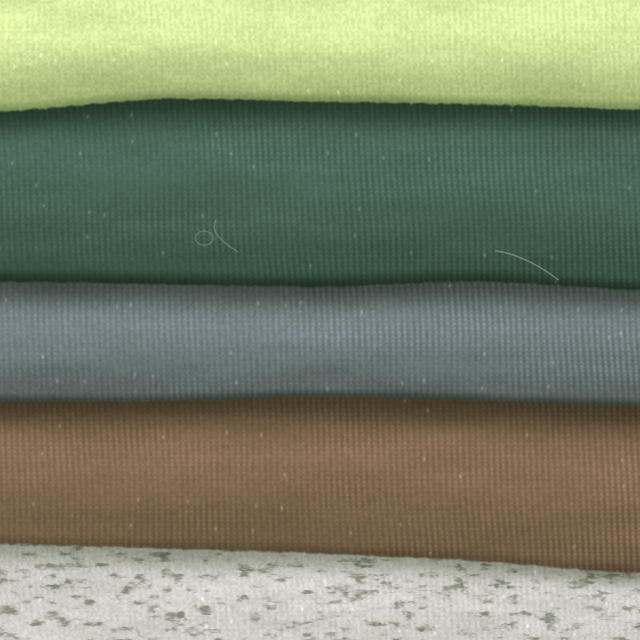
Give the GLSL for this texture, as a WebGL 2 fragment shader.

```glsl
#version 300 es
precision highp float;
// A stack of five folded knit fabrics: lime, green, slate, brown and pale heather.

uniform vec2 u_resolution;
out vec4 outColor;

const float TAU = 6.2831853;
const int LAYERS = 5;
const float COLUMNS = 106.0;      // knit ribs across the canvas
const float ROWS = 150.0;         // stitches down the canvas
const float EDGE_SOFTNESS = 0.0028;
const float FUZZ = 0.005;         // roughness of the fold edges
const float LINT_CELLS = 26.0;
const vec3 HAIR = vec3(0.57, 0.63, 0.54);

const vec3 FABRIC[5] = vec3[5](
  vec3(0.86, 0.935, 0.645), vec3(0.295, 0.410, 0.350), vec3(0.465, 0.508, 0.520),
  vec3(0.525, 0.425, 0.330), vec3(0.815, 0.805, 0.780));
// crease depth, crease width, belly falloff, dark lower rim
const vec4 SHADING[5] = vec4[5](
  vec4(0.00, 0.10, 0.24, 0.22), vec4(0.46, 0.24, 0.22, 0.40),
  vec4(0.42, 0.36, 0.24, 0.34), vec4(0.48, 0.34, 0.15, 0.18),
  vec4(0.30, 0.28, 0.03, 0.00));
const float KNIT[5] = float[5](0.032, 0.125, 0.115, 0.120, 0.030);

// Depth of each fold from the top, at five evenly spaced knots
const float FOLDS[20] = float[20](
  0.174, 0.155, 0.159, 0.163, 0.171,
  0.440, 0.444, 0.448, 0.440, 0.454,
  0.628, 0.627, 0.619, 0.626, 0.634,
  0.850, 0.857, 0.865, 0.877, 0.896);

float hash(vec2 p) {
  vec3 q = fract(p.xyx * 0.1031);
  q += dot(q, q.yzx + 33.33);
  return fract((q.x + q.y) * q.z);
}

float noise(vec2 p) {
  vec2 i = floor(p), f = fract(p);
  f = f * f * (3.0 - 2.0 * f);
  return mix(mix(hash(i), hash(i + vec2(1, 0)), f.x),
             mix(hash(i + vec2(0, 1)), hash(i + vec2(1, 1)), f.x), f.y);
}

float fbm(vec2 p) {
  float sum = 0.0, amp = 0.5;
  for (int i = 0; i < 4; i++) {
    sum += amp * noise(p);
    p = p * 2.03 + 17.1;
    amp *= 0.5;
  }
  return sum;
}

// Catmull-Rom curve through the knots of one fold
float foldDepth(int layer, float x) {
  if (layer < 0) return -0.03;
  if (layer > 3) return 1.04;
  float s = clamp(x, 0.0, 0.9999) * 4.0, f = fract(s);
  int k = int(s), base = layer * 5;
  float a = FOLDS[base + max(k - 1, 0)], b = FOLDS[base + k];
  float c = FOLDS[base + k + 1], d = FOLDS[base + min(k + 2, 4)];
  return b + 0.5 * f * (c - a + f * (2.0 * a - 5.0 * b + 4.0 * c - d
         + f * (3.0 * (b - c) + d - a)));
}

// Vertical ribs crossed by chevron stitches, roughly -1 to 1
float knitPattern(vec2 p, float seed) {
  float warp = 0.006 * noise(p * vec2(5.0, 9.0) + seed);
  float u = (p.x - 0.05 * p.y + warp) * COLUMNS + seed;
  float chevron = sin(TAU * (p.y * ROWS + 0.9 * abs(fract(u) - 0.5)));
  float rib = cos(TAU * u);
  return 0.65 * rib + 0.35 * chevron * (0.6 + 0.4 * rib);
}

vec3 fabricColor(int layer, vec2 p) {
  float top = foldDepth(layer - 1, p.x), bottom = foldDepth(layer, p.x);
  float v = clamp((p.y - top) / (bottom - top), 0.0, 1.0);
  float seed = float(layer) * 13.7;
  vec4 s = SHADING[layer];
  float shade = 1.0 - s.x * pow(1.0 - smoothstep(0.0, s.y, v), 1.4);
  shade *= 1.0 - s.z * smoothstep(0.35, 1.0, v);
  shade *= 1.0 - s.w * smoothstep(0.91, 1.0, v);
  shade *= 1.0 + 0.16 * (fbm(p * vec2(7.0, 32.0) + seed) - 0.47);
  float wear = mix(0.65, 1.1, p.x) * (0.55 + 0.8 * noise(p * vec2(9.0, 22.0) + seed));
  shade *= 1.0 + KNIT[layer] * wear * knitPattern(p, seed);
  shade *= 1.0 + 0.10 * (noise(p * vec2(300.0, 260.0) + seed) - 0.5);
  if (layer == 4) {  // heathered yarn flecks
    float fleck = fbm(p * vec2(50.0, 120.0) + 4.0);
    shade *= 1.0 - 0.30 * smoothstep(0.50, 0.78, fleck) + 0.09 * (0.47 - fleck);
  }
  return FABRIC[layer] * pow(vec3(shade), vec3(1.05, 0.95, 1.15));
}

// Thin fibre along a quadratic curve
float hair(vec2 p, vec2 a, vec2 b, vec2 c) {
  float d = 1.0;
  vec2 last = a;
  for (int i = 1; i <= 10; i++) {
    float t = float(i) / 10.0;
    vec2 next = mix(mix(a, b, t), mix(b, c, t), t), e = next - last;
    d = min(d, length(p - last - e * clamp(dot(p - last, e) / dot(e, e), 0.0, 1.0)));
    last = next;
  }
  return 1.0 - smoothstep(0.0004, 0.0021, d);
}

void main() {
  vec2 p = gl_FragCoord.xy / u_resolution;
  p.y = 1.0 - p.y;  // measure depth from the top

  // Stack the folds, each overlapping the one below
  float fuzz = FUZZ * (fbm(p * vec2(110.0, 60.0)) - 0.47);
  vec3 color = fabricColor(LAYERS - 1, p);
  for (int i = LAYERS - 2; i >= 0; i--) {
    float d = p.y - foldDepth(i, p.x) + fuzz;
    color = mix(fabricColor(i, p), color, smoothstep(-EDGE_SOFTNESS, EDGE_SOFTNESS, d));
  }

  // Scattered lint
  vec2 cell = floor(p * LINT_CELLS);
  vec2 spot = 0.2 + 0.6 * vec2(hash(cell + 3.1), hash(cell + 8.7));
  vec2 offset = (fract(p * LINT_CELLS) - spot) * vec2(1.2, 0.8);
  color += 0.13 * step(0.82, hash(cell)) * exp(-220.0 * dot(offset, offset));

  // Loose hairs on the green fold
  float curl = abs(length((p - vec2(0.319, 0.372)) * vec2(0.8, 1.0)) - 0.011);
  float strands = 0.6 * (1.0 - smoothstep(0.0004, 0.0020, curl));
  strands = max(strands, 0.7 * hair(p, vec2(0.337, 0.345), vec2(0.325, 0.365), vec2(0.371, 0.393)));
  strands = max(strands, hair(p, vec2(0.775, 0.392), vec2(0.822, 0.399), vec2(0.872, 0.437)));
  color = mix(color, HAIR, 0.6 * strands);

  outColor = vec4(clamp(color, 0.0, 1.0), 1.0);
}
```
